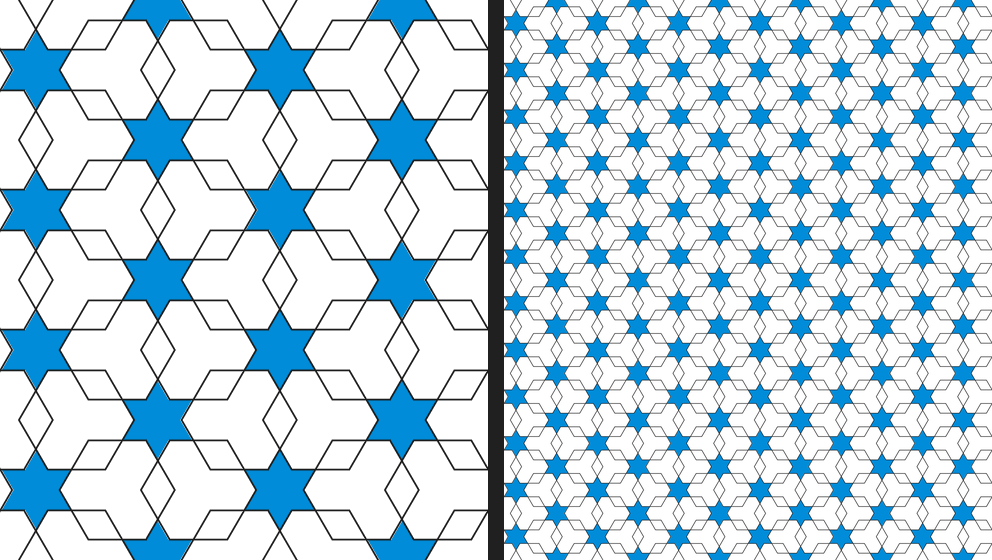
Left, the tile; right, the same tile 3 across and 3 down.
Give the GLSL for this pattern, as a Shadertoy shader.

```glsl
#define REPEATS vec2(2.0, 4.0)
#define ORIGIN vec2(0.147, 0.5)
#define STAR_RADIUS 0.2917
#define LINE_WIDTH 0.0122
#define FILL_SLIP 0.010
#define PAPER vec3(1.0)
#define BLUE vec3(0.0, 0.55, 0.85)
#define INK vec3(0.10)

const float ROOT3 = sqrt(3.0);
const vec2 CELL = vec2(ROOT3, 1.0);

float hash(vec2 id) {
    return fract(sin(dot(id, vec2(127.1, 311.7))) * 437.58);
}

// Fold six sectors into one: x runs along the star tip, y across it
vec2 foldSector(vec2 p) {
    vec2 normal = vec2(0.5 * ROOT3, -0.5);
    p = abs(p);
    p -= 2.0 * max(dot(p, normal), 0.0) * normal;
    return vec2(p.y, abs(p.x));
}

// Signed distance to the six-pointed star
float starDistance(vec2 p) {
    vec2 s = foldSector(p);
    return 0.5 * (s.x - STAR_RADIUS + ROOT3 * s.y);
}

// Star edges cross at the tip and run on into the rhombus between stars
float lineDistance(vec2 p) {
    vec2 s = foldSector(p);
    return 0.5 * abs(ROOT3 * s.y - abs(s.x - STAR_RADIUS));
}

float coverage(float dist, float pixel) {
    return clamp(0.5 - dist / pixel, 0.0, 1.0);
}

void mainImage(out vec4 fragColor, in vec2 fragCoord) {
    vec2 grid = fragCoord / iResolution.xy * REPEATS - ORIGIN;
    float pixel = REPEATS.y / iResolution.y;

    // Nearest centre of two interleaved rectangular lattices
    vec2 idA = round(grid);
    vec2 idB = round(grid - 0.5) + 0.5;
    vec2 toA = (grid - idA) * CELL;
    vec2 toB = (grid - idB) * CELL;
    bool nearA = dot(toA, toA) < dot(toB, toB);
    vec2 p = nearA ? toA : toB;
    vec2 id = mod(nearA ? idA : idB, REPEATS);

    // Some fills slip sideways, baring a hairline of paper
    float side = floor(hash(id) * 3.0) - 1.0;
    float slipped = starDistance(p + vec2(side * FILL_SLIP, 0.0));
    float fill = max(starDistance(p), slipped);

    vec3 color = mix(PAPER, BLUE, coverage(fill, pixel));
    color = mix(color, INK, coverage(lineDistance(p) - 0.5 * LINE_WIDTH, pixel));
    fragColor = vec4(color, 1.0);
}
```
